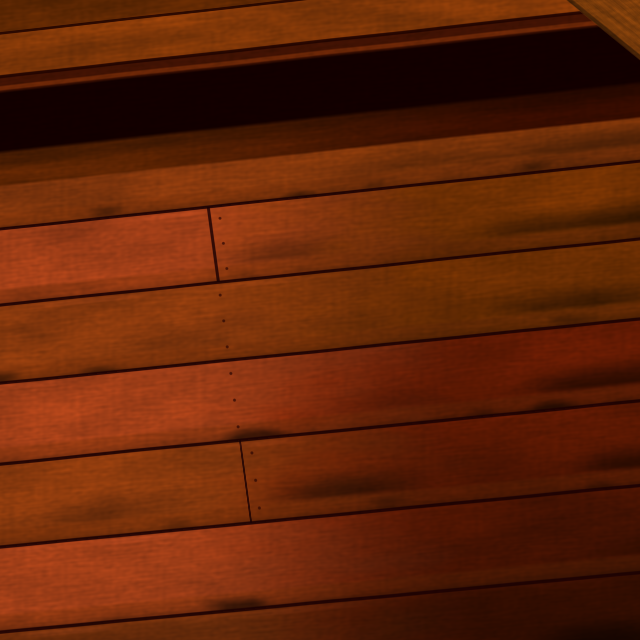
This texture is drawn by a three.js fragment shader. Its source:

```glsl
varying vec2 vUv;

vec2 gradient(vec2 cell) {
  vec3 p = fract(cell.xyx * vec3(0.1031, 0.1030, 0.0973));
  p += dot(p, p.yzx + 33.33);
  return fract((p.xx + p.yz) * p.zy) * 2.0 - 1.0;
}

float noise(vec2 p) {
  vec2 i = floor(p), f = p - i;
  vec2 u = f * f * f * (f * (f * 6.0 - 15.0) + 10.0);
  vec2 e = vec2(1.0, 0.0);
  return mix(
    mix(dot(gradient(i), f), dot(gradient(i + e.xy), f - e.xy), u.x),
    mix(dot(gradient(i + e.yx), f - e.yx), dot(gradient(i + e.xx), f - e.xx), u.x),
    u.y);
}

float fbm(vec2 p) {
  float sum = 0.0, amp = 1.0;
  for (int i = 0; i < 4; i++) {
    sum += amp * noise(p);
    p = p * 2.03 + 17.1;
    amp *= 0.5;
  }
  return sum;
}

float line(float d, float halfWidth) {
  return 1.0 - smoothstep(halfWidth * 0.35, halfWidth, abs(d));
}

// Lower boards: row counts down from the first full seam
vec3 floorBoards(float x, float y, float k) {
  float row = floor(k), f = fract(k);
  float cloud = fbm(vec2(x * 4.0, k * 1.5 + row * 5.7));

  // Lit left side fading to olive or red shade on the right
  float warm = 1.0 - mod(row, 2.0);
  vec3 lit = mix(vec3(0.53, 0.22, 0.05), vec3(0.62, 0.24, 0.09), warm);
  vec3 shade = mix(vec3(0.38, 0.10, 0.01), vec3(0.42, 0.18, 0.01), step(row, 1.5));
  float fade = smoothstep(0.28, 0.72, x + 0.16 * cloud);
  vec3 col = mix(lit, shade, fade * (row < 0.0 ? 0.35 : 1.0));
  col *= 1.0 + 0.28 * cloud;
  col *= 1.0 - 0.42 * smoothstep(0.5, 1.0, y) * smoothstep(0.15, 1.0, x);
  col *= 1.0 - 0.2 * smoothstep(4.8, 5.2, k);

  // Soot smudges above the raised lip
  float soot = smoothstep(0.4, 0.74, f) * (1.0 - smoothstep(0.74, 0.84, f));
  soot *= smoothstep(-0.1, 0.45, noise(vec2(x * 3.5, row * 7.3 + 0.4)) + x * 0.6 - 0.25);
  col *= 1.0 - 0.5 * soot;
  float lip = smoothstep(0.77, 0.83, f);
  col = mix(col, vec3(0.46, 0.18, 0.03) * (1.0 - 0.3 * fade), 0.4 * lip);
  float scuff = smoothstep(0.1, 0.5, noise(vec2(x * 9.0, row * 3.7 + f * 2.0)));
  col *= 1.0 - 0.5 * scuff * smoothstep(0.8, 0.95, f);

  // Butt joints on every third board, nails beside them
  float jointed = 1.0 - step(0.5, mod(row, 3.0));
  float inBoards = step(0.0, row) * step(row, 3.5);
  float jointX = x - 0.331 - 0.136 * (y - 0.365);
  float joint = line(jointX, row < 1.0 ? 0.0035 : 0.0022);
  col = mix(col, vec3(0.12, 0.01, 0.01), 0.85 * joint * jointed * inBoards);
  float nailY = (fract(f * 3.0) - 0.5) * 0.041;
  float nail = 1.0 - smoothstep(0.001, 0.0035, length(vec2(jointX - 0.016 * jointed, nailY)));
  col = mix(col, vec3(0.18, 0.03, 0.01), 0.75 * nail * inBoards);

  // Seams with a glint beneath and a soft shadow above
  float glint = line(f - 0.065, 0.045) * (1.0 - fade);
  col += vec3(0.07, 0.03, 0.02) * glint * smoothstep(-0.1, 0.3, noise(vec2(x * 6.0, row * 4.3)));
  col *= 1.0 - 0.3 * exp(-(1.0 - f) * 22.0);
  float seam = line(min(f, 1.0 - f) * 0.125, 0.0036);
  return mix(col, vec3(0.11, 0.005, 0.01), 0.9 * seam);
}

// Upper boards, ending at the dark recess
vec3 upperBoards(float x, float across) {
  vec3 col = mix(vec3(0.36, 0.15, 0.01), vec3(0.49, 0.21, 0.03), smoothstep(0.048, 0.056, across));
  col *= 1.0 + 0.3 * fbm(vec2(x * 5.0, across * 25.0));
  col = mix(col, vec3(0.25, 0.07, 0.01), smoothstep(0.116, 0.122, across));
  col = mix(col, vec3(0.46, 0.17, 0.03), 0.8 * line(across - 0.138, 0.005));
  float seam = max(line(across - 0.052, 0.003), line(across - 0.12, 0.0035));
  return mix(col, vec3(0.12, 0.01, 0.0), 0.85 * seam);
}

void main() {
  float x = vUv.x, y = 1.0 - vUv.y;

  // Tilted coordinate across the boards, fanning slightly
  float across = (y + 0.113 * x) / (1.0 + 0.02 * x);
  across += 0.001 * noise(vec2(x * 7.0, across * 9.0));
  float k = (sqrt(0.01369 + 0.0072 * (across - 0.358)) - 0.117) / 0.0036;

  // Recess and shaded ledge between the two sets of boards
  vec3 ledge = mix(vec3(0.36, 0.14, 0.01), vec3(0.21, 0.045, 0.0), smoothstep(0.1, 0.9, x));
  ledge *= 0.75 + 0.25 * smoothstep(0.237, 0.28, across) + 0.2 * fbm(vec2(x * 4.0, across * 50.0));
  vec3 col = upperBoards(x, across);
  col = mix(col, vec3(0.07, 0.0, 0.0), smoothstep(0.141, 0.147, across));
  col = mix(col, ledge, smoothstep(0.234, 0.242, across));
  col = mix(col, floorBoards(x, y, k), smoothstep(0.288, 0.293, across));

  // Diagonal brace in the upper right corner
  float brace = ((x - 0.885) * 0.815 - y) / 1.29;
  float braceGrain = fbm(vec2((x + y) * 8.0, brace * 140.0));
  vec3 braceColor = vec3(0.47, 0.23, 0.04) * (1.0 + 0.3 * braceGrain);
  braceColor *= 1.0 - 0.45 * line(brace - 0.003, 0.005);
  col = mix(col, braceColor, smoothstep(-0.0015, 0.0015, brace));

  // Fine grain along and across the boards
  float grain = 0.12 * noise(vec2(x * 22.0, across * 210.0));
  grain += 0.11 * noise(vec2(x * 95.0, across * 170.0));
  grain += 0.05 * noise(vec2(x * 120.0, across * 12.0));
  gl_FragColor = vec4(clamp(col * (1.0 + grain), 0.0, 1.0), 1.0);
}
```
